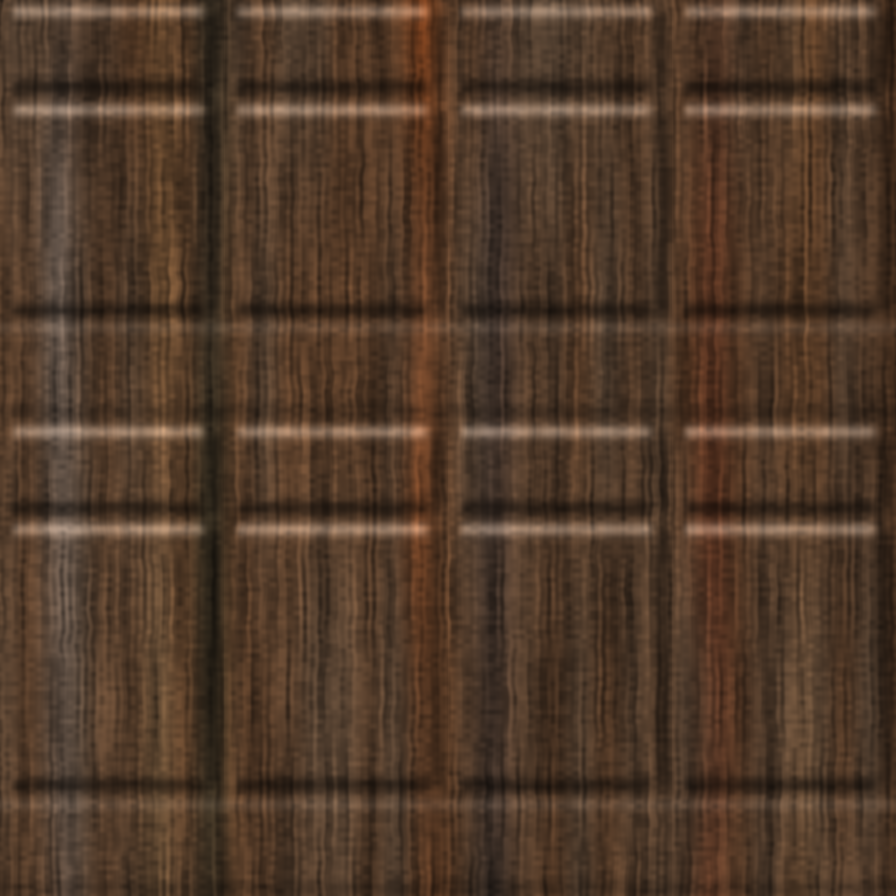
Reproduce this pattern procedurally as a Shadertoy shader.

```glsl
#define COLUMNS 4.0
#define WOOD vec3(0.308, 0.222, 0.156)
#define GLOSS vec3(0.29, 0.265, 0.245)
#define BEVEL_WIDTH 0.0075
#define GROOVE_WIDTH 0.0095
#define GROOVE_DEPTH 0.45
#define RAIL_GLOSS 0.27
#define STAIN_WIDTH 0.022
#define FIBRES 230.0
#define GRAIN_CONTRAST 0.52

// Upper and lower edge of each panel row, measured down from the top
const vec2 PANELS[4] = vec2[4](
    vec2(0.013, 0.097), vec2(0.123, 0.346),
    vec2(0.482, 0.567), vec2(0.591, 0.876));

// Upper and lower edge of each full-width rail
const vec2 RAILS[2] = vec2[2](vec2(0.366, 0.459), vec2(0.898, 0.991));

// Long stains: tint in rgb, horizontal centre in w
const vec4 STAINS[7] = vec4[7](
    vec4( 0.05,  0.07,  0.09, 0.07), vec4( 0.10,  0.07,  0.03, 0.18),
    vec4(-0.07, -0.03, -0.03, 0.24), vec4( 0.10,  0.01, -0.03, 0.475),
    vec4(-0.07, -0.03,  0.01, 0.555), vec4( 0.05, -0.01, -0.02, 0.80),
    vec4( 0.09,  0.06,  0.03, 0.90));

float hash(vec2 p) {
    vec3 q = fract(p.xyx * 0.1031);
    q += dot(q, q.yzx + 33.33);
    return fract((q.x + q.y) * q.z);
}

float noise(vec2 p) {
    vec2 cell = floor(p), f = fract(p);
    f = f * f * (3.0 - 2.0 * f);
    float low = mix(hash(cell), hash(cell + vec2(1, 0)), f.x);
    float high = mix(hash(cell + vec2(0, 1)), hash(cell + vec2(1, 1)), f.x);
    return mix(low, high, f.y);
}

// Soft line with a bell-shaped profile
float softLine(float x, float centre, float width) {
    float t = (x - centre) / width;
    return exp(-t * t);
}

vec3 woodColor(vec2 p) {
    vec3 color = WOOD;

    // Broad streaks of value and hue
    float streak = noise(vec2(p.x * 26.0, p.y * 1.7 + 5.0)) - 0.5;
    float hue = noise(vec2(p.x * 34.0 + 60.0, p.y * 2.5)) - 0.5;
    color += 0.07 * streak * vec3(1.0, 0.8, 0.6);
    color += 0.06 * hue * vec3(0.6, -0.1, -0.5);

    // Stains that fade in and out along the boards
    for (int i = 0; i < 7; i++) {
        float fade = mix(0.3, 1.1, noise(vec2(float(i) * 7.0, p.y * 3.5)));
        float sway = 0.012 * (noise(vec2(p.y * 5.0, float(i) * 3.0)) - 0.5);
        color += STAINS[i].rgb * fade * softLine(p.x + sway, STAINS[i].w, STAIN_WIDTH);
    }

    // Fine fibres crossed by small ripples
    float x = p.x + 0.003 * (noise(p * vec2(30.0, 50.0)) - 0.5);
    float fibre = noise(vec2(x * FIBRES, p.y * 9.0)) - 0.5;
    float strand = noise(vec2(x * FIBRES * 0.42 + 31.0, p.y * 6.0)) - 0.5;
    float ripple = noise(vec2(x * FIBRES * 0.5, p.y * 190.0)) - 0.5;
    float grain = fibre + 0.6 * strand + 0.5 * ripple;
    return color * (1.0 + GRAIN_CONTRAST * grain);
}

void mainImage(out vec4 fragColor, in vec2 fragCoord) {
    vec2 p = fragCoord / iResolution.xy;
    p.y = 1.0 - p.y;
    float column = fract(p.x * COLUMNS);
    float span = smoothstep(0.03, 0.085, column) * (1.0 - smoothstep(0.87, 0.945, column));

    // Raised panels: lit upper edge, shaded lower and right edges
    float light = 0.0, shade = 0.0;
    for (int i = 0; i < 4; i++) {
        vec2 edge = PANELS[i];
        float inside = smoothstep(edge.x - 0.006, edge.x + 0.012, p.y)
                     * (1.0 - smoothstep(edge.y - 0.006, edge.y + 0.012, p.y));
        light += span * softLine(p.y, edge.x, BEVEL_WIDTH);
        light += 0.08 * inside * softLine(column, 0.06, 0.03);
        shade += span * softLine(p.y, edge.y, GROOVE_WIDTH);
        shade += 0.6 * inside * softLine(column, 0.955, 0.035);
    }

    // Plain rails with faint edges across the full width
    for (int i = 0; i < 2; i++) {
        light += RAIL_GLOSS * softLine(p.y, RAILS[i].x, BEVEL_WIDTH);
        shade += 0.45 * softLine(p.y, RAILS[i].y, GROOVE_WIDTH);
    }

    // Upright seams between columns
    shade += 0.25 * softLine(column, 0.965, 0.035);

    vec3 color = woodColor(p);
    float polish = mix(0.85, 1.1, noise(p * vec2(90.0, 8.0)));
    color = color * (1.0 - GROOVE_DEPTH * min(shade, 1.3)) + GLOSS * light * polish;
    fragColor = vec4(clamp(color, 0.0, 1.0), 1.0);
}
```
